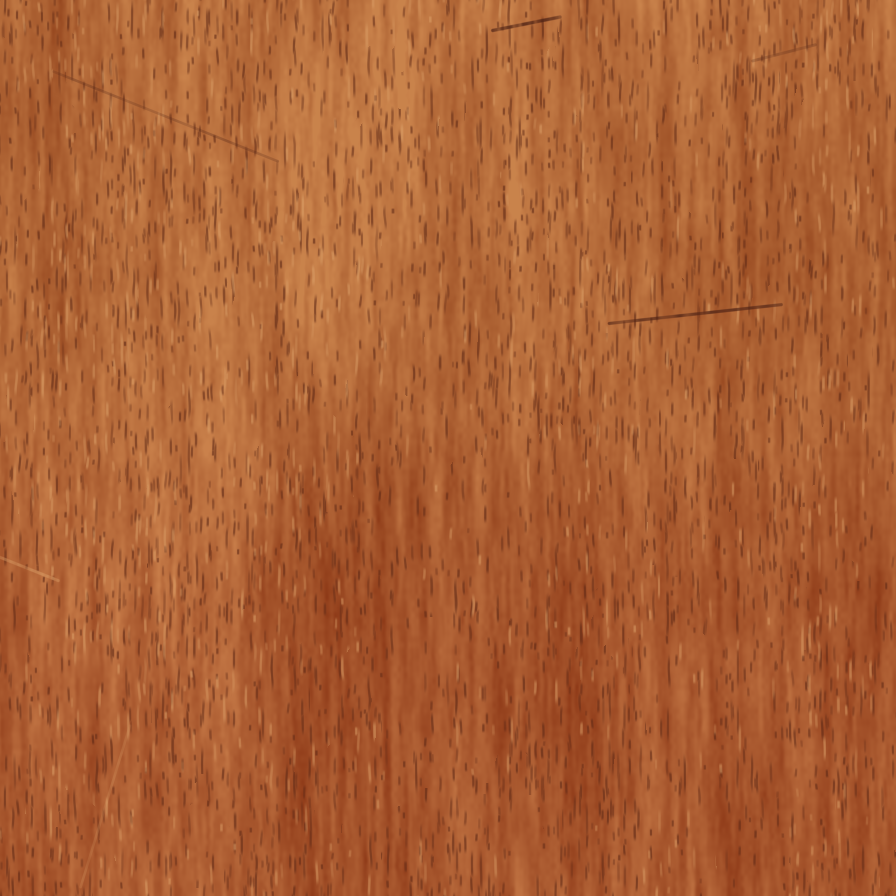
A Shadertoy shader for this texture:

```glsl
// Warm reddish-brown wood board with upright grain, dark pores and pale flecks.
// Stretched value noise sets the tone, jittered cells hold the short dashes,
// and a few thin segments add worn scratches.

const vec3 WOOD_MID = vec3(0.682, 0.388, 0.203);
const vec3 WOOD_STEP = vec3(0.054, 0.062, 0.046);
const vec3 PORE_DARK = vec3(0.37, 0.16, 0.085);
const vec3 FLECK_PALE = vec3(0.86, 0.63, 0.41);
const vec3 SCRATCH_DARK = vec3(0.30, 0.13, 0.08);

float hash(vec2 p) {
    return fract(sin(dot(p, vec2(127.1, 311.7))) * 43758.5453);
}

// Smooth value noise from -1 to 1
float noise(vec2 p) {
    vec2 i = floor(p);
    vec2 f = fract(p);
    f = f * f * (3.0 - 2.0 * f);
    float low = mix(hash(i), hash(i + vec2(1.0, 0.0)), f.x);
    float high = mix(hash(i + vec2(0.0, 1.0)), hash(i + 1.0), f.x);
    return 2.0 * mix(low, high, f.y) - 1.0;
}

// Upright dashes, at most one per cell, with shifted columns
float dashes(vec2 p, vec2 cells, float chance, float width, float seed) {
    vec2 g = p * cells;
    float column = floor(g.x);
    g.y += 17.0 * hash(vec2(column, seed));
    vec2 id = vec2(column, floor(g.y)) + seed * 13.0;
    float present = step(hash(id + 3.7), chance);
    float halfLength = mix(0.12, 0.46, hash(id + 8.1));
    float centreX = mix(0.32, 0.68, hash(id + 5.3));
    float dx = abs(fract(g.x) - centreX) / cells.x;
    float dy = abs(fract(g.y) - 0.5);
    float body = 1.0 - smoothstep(0.2 * width, width, dx);
    float ends = 1.0 - smoothstep(0.35 * halfLength, halfLength, dy);
    return present * body * ends * mix(0.45, 1.0, hash(id + 1.9));
}

// Thin scratch from a to b, broken up along its length
float scratch(vec2 p, vec2 a, vec2 b, float width) {
    vec2 ab = b - a;
    float t = clamp(dot(p - a, ab) / dot(ab, ab), 0.0, 1.0);
    float d = length(p - a - ab * t);
    float wear = 0.75 + 0.25 * noise(vec2(t * 22.0, a.x * 40.0));
    return wear * (1.0 - smoothstep(0.3 * width, width, d));
}

// Slow light and dark areas of the board
float broadTone(vec2 uv) {
    float tone = 0.95 * (0.5 - uv.x) + 0.6 * (uv.y - 0.5);
    float band = exp(-pow((uv.y - 0.33 - 0.05 * noise(uv * 5.0)) / 0.14, 2.0));
    tone -= 0.7 * band * smoothstep(0.0, 0.25, uv.x);
    tone += 0.65 * noise(uv * vec2(5.0, 2.6) + 4.0);
    tone += 0.35 * noise(uv * vec2(11.0, 6.0) + 31.0);
    return tone + 0.12;
}

// Fibres from wide columns down to hair-thin lines
float fibreTone(vec2 p) {
    float tone = 0.55 * noise(p * vec2(17.0, 1.1) + 9.0);
    tone += 0.50 * noise(p * vec2(47.0, 2.6) + 20.0);
    tone += 0.75 * noise(p * vec2(118.0, 9.0) + 42.0);
    tone += 0.65 * noise(p * vec2(221.0, 26.0) + 70.0);
    return tone + 0.25 * noise(p * vec2(240.0, 150.0) + 11.0);
}

void mainImage(out vec4 fragColor, in vec2 fragCoord) {
    vec2 uv = fragCoord / iResolution.xy;

    // Slight waver of the grain
    vec2 p = uv;
    p.x += 0.004 * noise(uv * vec2(5.0, 4.0));
    p.x += 0.0009 * noise(uv * vec2(70.0, 55.0));

    // Base colour, redder towards the bottom
    float tone = broadTone(uv) + fibreTone(p);
    vec3 color = WOOD_MID + WOOD_STEP * clamp(tone, -2.8, 2.0);
    color += vec3(0.004, -0.014, 0.0) * (1.0 - smoothstep(0.2, 0.7, uv.y));

    // Pores gather in streaks
    float cluster = 0.5 + 0.5 * noise(uv * vec2(22.0, 5.0) + 60.0);
    float pores = 0.0;
    for (int i = 0; i < 3; i++) {
        float layer = float(i);
        vec2 cells = vec2(117.0 + 23.0 * layer, 17.0 + 9.0 * layer);
        float chance = mix(0.08, 0.42, cluster);
        pores = max(pores, dashes(p, cells, chance, 0.0021, layer + 1.0));
    }
    color = mix(color, PORE_DARK, 0.62 * pores);

    // Pale flecks, denser in some columns
    float paleColumn = 0.5 + 0.5 * noise(uv * vec2(13.0, 2.0) + 83.0);
    float flecks = 0.0;
    for (int i = 0; i < 2; i++) {
        float layer = float(i);
        vec2 cells = vec2(101.0 + 31.0 * layer, 19.0 + 8.0 * layer);
        float chance = 0.03 + 0.28 * paleColumn * paleColumn;
        flecks = max(flecks, dashes(p, cells, chance, 0.0023, layer + 7.0));
    }
    color = mix(color, FLECK_PALE, 0.55 * flecks);

    // Scratches
    float dark = scratch(uv, vec2(0.68, 0.639), vec2(0.872, 0.660), 0.0026);
    dark = max(dark, scratch(uv, vec2(0.55, 0.966), vec2(0.625, 0.981), 0.0028));
    dark = max(dark, 0.4 * scratch(uv, vec2(0.06, 0.92), vec2(0.31, 0.82), 0.0022));
    dark = max(dark, 0.4 * scratch(uv, vec2(0.84, 0.932), vec2(0.91, 0.950), 0.0025));
    color = mix(color, SCRATCH_DARK, 0.8 * dark);
    float pale = scratch(uv, vec2(0.0, 0.378), vec2(0.065, 0.352), 0.0025);
    pale = max(pale, 0.5 * scratch(uv, vec2(0.09, 0.01), vec2(0.145, 0.19), 0.0022));
    color = mix(color, FLECK_PALE, 0.6 * pale);

    fragColor = vec4(clamp(color, 0.0, 1.0), 1.0);
}
```
